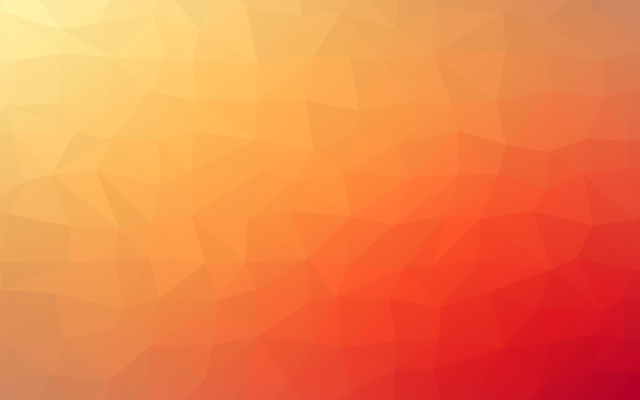
A WebGL 2 fragment shader for this background:

```glsl
#version 300 es
precision highp float;

uniform vec2 u_resolution;
out vec4 fragColor;

// Mesh layout, in units of the canvas height
const vec2 CELL = vec2(0.12, 0.1);
const vec2 MESH_OFFSET = vec2(0.28, 0.5);
const vec2 JITTER = vec2(0.62, 0.62);

// Facet shading
const float FACET_BLEND = 0.45;  // 0 is flat facets, 1 is a smooth gradient
const float FACET_SHADE = 0.035;

// Colours along the diagonal, from upper left to lower right
const int STOPS = 7;
const vec3 RAMP[STOPS] = vec3[STOPS](
    vec3(1.00, 0.95, 0.68),
    vec3(1.00, 0.85, 0.50),
    vec3(1.00, 0.71, 0.33),
    vec3(1.00, 0.56, 0.24),
    vec3(0.98, 0.29, 0.15),
    vec3(0.87, 0.09, 0.12),
    vec3(0.70, 0.00, 0.16));
const vec3 CORNER_DULL = vec3(0.80, 0.52, 0.38);

float hash(vec2 p) {
    return fract(sin(dot(p, vec2(127.1, 311.7))) * 43758.5453);
}

float cross2(vec2 a, vec2 b) {
    return a.x * b.y - a.y * b.x;
}

// Twice the signed area, positive when counterclockwise
float area(vec2 a, vec2 b, vec2 c) {
    return cross2(b - a, c - a);
}

vec2 meshVertex(vec2 id) {
    vec2 shift = vec2(hash(id), hash(id + 47.3)) - 0.5;
    return (id + MESH_OFFSET + shift * JITTER) * CELL;
}

// Diagonal ramp that fades to a dull tone in the two off corners
vec3 gradient(vec2 p) {
    vec2 uv = clamp(p * u_resolution.y / u_resolution, 0.0, 1.0);
    float along = (uv.x + 1.0 - uv.y) * 0.5;
    float across = uv.x + uv.y - 1.0;
    float s = along * float(STOPS - 1);
    int i = min(int(s), STOPS - 2);
    vec3 color = mix(RAMP[i], RAMP[i + 1], s - float(i));
    return mix(color, CORNER_DULL, across * across);
}

// Signed distance to a line, positive on its left
float edge(vec2 p, vec2 a, vec2 b) {
    return cross2(normalize(b - a), p - a);
}

// Adds one facet: rgb weighted by coverage, coverage in w
void addFacet(inout vec4 sum, vec2 p, vec2 a, vec2 b, vec2 c, float pixel) {
    float inside = min(edge(p, a, b), min(edge(p, b, c), edge(p, c, a)));
    float cover = clamp(inside / pixel + 0.5, 0.0, 1.0);
    if (cover <= 0.0) return;
    vec2 center = (a + b + c) / 3.0;
    float shade = 1.0 + (hash(floor(center * 400.0)) - 0.5) * FACET_SHADE;
    vec3 color = gradient(mix(center, p, FACET_BLEND)) * shade;
    sum += vec4(color, 1.0) * cover;
}

void main() {
    vec2 p = gl_FragCoord.xy / u_resolution.y;
    float pixel = 1.0 / u_resolution.y;
    vec2 home = floor(p / CELL - MESH_OFFSET);
    vec4 sum = vec4(0.0);

    for (int y = -1; y <= 1; y++) {
        for (int x = -1; x <= 1; x++) {
            vec2 id = home + vec2(x, y);
            vec2 a = meshVertex(id);
            vec2 b = meshVertex(id + vec2(1.0, 0.0));
            vec2 c = meshVertex(id + vec2(1.0, 1.0));
            vec2 d = meshVertex(id + vec2(0.0, 1.0));

            // Split each quad along the diagonal with the fuller triangles
            float splitAC = min(area(a, b, c), area(a, c, d));
            float splitBD = min(area(a, b, d), area(b, c, d));
            if (splitAC > splitBD) {
                addFacet(sum, p, a, b, c, pixel);
                addFacet(sum, p, a, c, d, pixel);
            } else {
                addFacet(sum, p, a, b, d, pixel);
                addFacet(sum, p, b, c, d, pixel);
            }
        }
    }

    fragColor = vec4(sum.rgb / max(sum.w, 0.001), 1.0);
}
```
